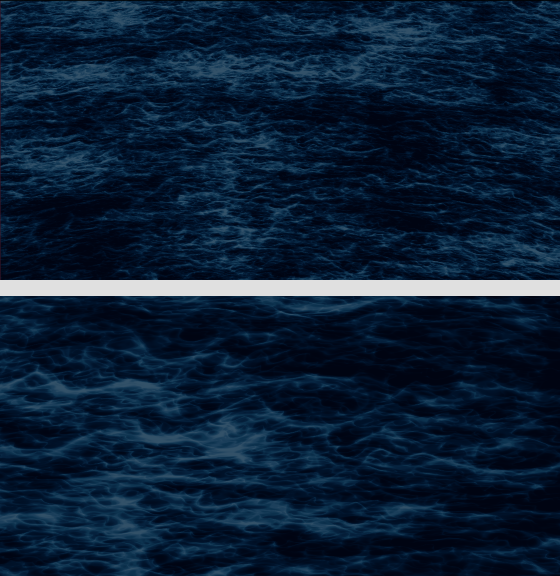
Top, the full canvas; bottom, a detail of the centre.
A WebGL 1 fragment shader for this texture:

```glsl
precision highp float;
uniform vec2 u_resolution;

// Unit gradient at a lattice point
vec2 gradient(vec2 cell) {
  float angle = 6.2832 * fract(sin(dot(cell, vec2(127.1, 311.7))) * 43758.5);
  return vec2(cos(angle), sin(angle));
}

float gradientNoise(vec2 p) {
  vec2 i = floor(p), f = p - i;
  vec2 u = f * f * f * (f * (f * 6.0 - 15.0) + 10.0);
  vec2 e = vec2(1.0, 0.0);
  float low = mix(dot(gradient(i), f), dot(gradient(i + e.xy), f - e.xy), u.x);
  float high = mix(dot(gradient(i + e.yx), f - e.yx), dot(gradient(i + e.xx), f - e.xx), u.x);
  return mix(low, high, u.y);
}

// Bright line at zero, sharp above and fading softly below
float crestLine(float d) {
  return exp(-abs(d) * mix(5.0, 13.0, step(0.0, d)));
}

// Peaked wave trains mixed with irregular ripples, from large to small
float waves(vec2 p) {
  float sum = 0.0, weight = 0.5;
  for (int i = 0; i < 4; i++) {
    float bend = gradientNoise(p * vec2(0.9, 0.6) + 31.0);
    float ripple = gradientNoise(p + vec2(0.0, 0.5 * bend));
    float phase = fract(p.y + 1.5 * abs(bend) + 0.7 * ripple);
    float train = crestLine(phase - 0.5) * smoothstep(0.0, 0.12, phase);
    float breaks = 1.5 * gradientNoise(p * vec2(0.7, 0.8) + 57.0);
    sum += weight * (0.6 * train * (1.0 + breaks) + 0.4 * crestLine(ripple) * (1.0 - breaks));
    p = mat2(1.8, 0.25, -0.35, 1.8) * p + 17.3;
    weight *= 0.82;
  }
  return sum;
}

// Night water from deep trough to pale crest, t is the share of darker water
vec3 waterColour(float t) {
  vec3 c = mix(vec3(0.0, 0.015, 0.07), vec3(0.0, 0.07, 0.16), smoothstep(0.03, 0.37, t));
  c = mix(c, vec3(0.02, 0.13, 0.24), smoothstep(0.37, 0.63, t));
  c = mix(c, vec3(0.05, 0.20, 0.31), smoothstep(0.63, 0.80, t));
  c = mix(c, vec3(0.11, 0.25, 0.36), smoothstep(0.80, 0.91, t));
  return mix(c, vec3(0.20, 0.32, 0.41), smoothstep(0.91, 0.99, t));
}

vec3 sea(vec2 p) {
  // Foreshorten towards the top and bend the wave lines over the middle
  float x = p.x - 1.0;
  vec2 q = vec2(x * (1.0 + 0.35 * p.y), p.y + 0.22 * p.y * p.y + 0.07 * x * x);

  float swell = gradientNoise(q * vec2(1.6, 5.5) + 4.7)
              + 0.6 * gradientNoise(q * vec2(3.5, 13.0) + 21.4);
  q.y += 0.02 * swell;

  // Broad light: brighter far water and left side, a dark trough near the middle
  vec2 fromTrough = (p - vec2(1.25, 0.47)) / vec2(0.5, 0.14);
  float light = 0.15 * (p.y - 0.5) - 0.03 * x - 0.12 * exp(-dot(fromTrough, fromTrough));

  float level = waves(q * vec2(5.5, 16.0) + 9.1) * (1.0 + 0.5 * swell) + 0.24 * swell + light;
  return waterColour(1.0 / (1.0 + exp(-6.8 * (level - 0.47))));
}

void main() {
  vec2 p = gl_FragCoord.xy / u_resolution.y;

  // Four samples per pixel keep the fine crests smooth
  vec3 colour = vec3(0.0);
  for (int i = 0; i < 4; i++) {
    vec2 offset = vec2(mod(float(i), 2.0), floor(float(i) * 0.5)) * 0.5 - 0.25;
    colour += 0.25 * sea(p + offset / u_resolution.y);
  }

  // Faint red left rim and dark top rim
  colour = mix(vec3(0.22, 0.08, 0.15), colour, smoothstep(0.0, 0.004, p.x));
  colour *= smoothstep(0.0, 0.006, 1.0 - p.y);
  gl_FragColor = vec4(colour, 1.0);
}
```
